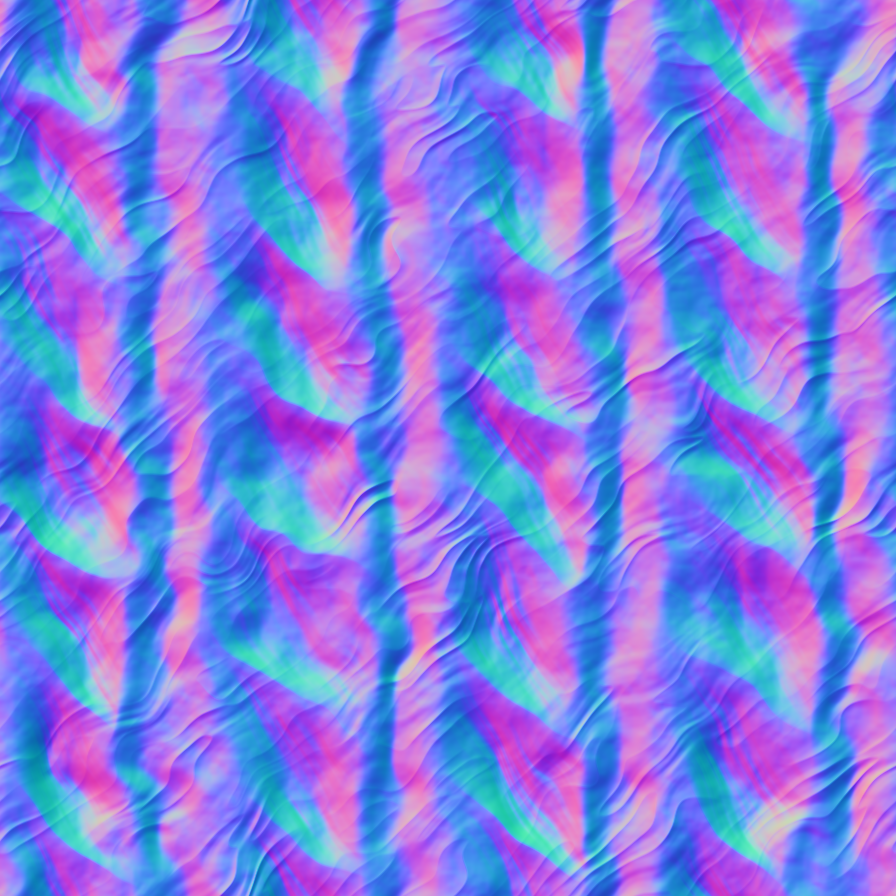
Write a Shadertoy shader that draws this texture map.

```glsl
const float COLUMNS = 4.0;
const float ROWS = 6.0;
const float COLUMN_OFFSET = 0.04;   // in columns
const float ROW_OFFSET = 0.20;      // in rows
const float GROOVE = 0.60;          // split between slanted leg and smooth leg
const float LEG_HEIGHT = 0.045;
const float LEG_BASE = 0.015;
const float SIDE_HEIGHT = 0.036;
const float LUMP_HEIGHT = 0.008;
const float FIBRE_HEIGHT = 0.0052;
const float FIBRE_COUNT = 44.0;
const float FIBRE_TILT = -7.3;
const float WRINKLE_HEIGHT = 0.0042;
const float GRAIN_HEIGHT = 0.0017;
const float SAMPLE_STEP = 0.0016;   // slope sampling distance
const float PI = 3.14159265;

float hash(vec2 p) {
    vec3 a = fract(p.xyx * vec3(0.1031, 0.1030, 0.0973));
    a += dot(a, a.yzx + 33.33);
    return fract((a.x + a.y) * a.z);
}

// Value noise that wraps after a whole number of cells
float noise(vec2 p, vec2 period) {
    vec2 i = floor(p);
    vec2 f = p - i;
    f = f * f * f * (f * (f * 6.0 - 15.0) + 10.0);
    vec2 lo = mod(i, period);
    vec2 hi = mod(i + 1.0, period);
    return mix(mix(hash(lo), hash(vec2(hi.x, lo.y)), f.x),
               mix(hash(vec2(lo.x, hi.y)), hash(hi), f.x), f.y);
}

float tiledNoise(vec2 p, float cells) {
    return noise(p * cells, vec2(cells));
}

// Short wrinkles rising to the right, sheared by one whole turn
float wrinkles(vec2 p) {
    vec2 q = p + 0.035 * vec2(tiledNoise(p, 16.0), tiledNoise(p + 0.43, 19.0));
    vec2 slanted = vec2(q.x + q.y, q.y);
    float broad = noise(slanted * vec2(38.0, 17.0), vec2(38.0, 17.0));
    float thin = noise(slanted * vec2(71.0, 37.0), vec2(71.0, 37.0));
    return abs(2.0 * broad - 1.0) + 0.5 * thin;
}

// Rounded strand: long upper slope, short lower slope, narrow valley
float strand(float s) {
    return pow(max(sin(PI * pow(fract(s), 1.25)), 0.0), 1.3);
}

float knitHeight(vec2 p) {
    // Uneven hand-made grid
    float swayX = 0.17 * (tiledNoise(p, 7.0) - 0.5)
                + 0.08 * (tiledNoise(p + 0.37, 23.0) - 0.5);
    float swayY = 0.22 * (tiledNoise(p + 0.61, 6.0) - 0.5)
                + 0.10 * (tiledNoise(p + 0.13, 21.0) - 0.5);
    float x = p.x * COLUMNS + COLUMN_OFFSET + swayX;
    float column = mod(floor(x), COLUMNS);
    float u = fract(x);
    float y = p.y * ROWS - ROW_OFFSET + swayY
            + 0.16 * (hash(vec2(column, 9.0)) - 0.5);

    // Slanted leg, running down to the right and flattening out
    float s = y - 1.75 * u + 0.85 * u * u;
    float row = mod(floor(s), ROWS);
    float size = 0.85 + 0.3 * hash(vec2(column + 11.0, row + 3.0));
    float legMask = smoothstep(0.0, 0.30, u) * (1.0 - smoothstep(0.40, 0.70, u));
    float body = strand(s);
    float h = legMask * (LEG_BASE + LEG_HEIGHT * size * body);

    // Smooth leg: left flank, longer right flank, faint cross folds
    float v = clamp((u - GROOVE) / (1.0 - GROOVE), 0.0, 1.0);
    float sideMask = smoothstep(0.0, 0.55, v) * (1.0 - smoothstep(0.35, 1.0, v));
    float fold = strand(y + 0.9 * v);
    h += sideMask * SIDE_HEIGHT * (0.9 + 0.35 * fold);

    // Fibres combed along each slanted leg
    float patchy = 0.4 + 1.1 * tiledNoise(p + 0.29, 13.0);
    float across = FIBRE_COUNT * p.x + FIBRE_TILT * fract(s);
    vec2 thick = vec2(FIBRE_COUNT, 10.0);
    vec2 fine = vec2(2.0 * FIBRE_COUNT, 22.0);
    float combed = noise(vec2(across, p.y * thick.y), thick)
                 + 0.4 * noise(vec2(2.0 * across, p.y * fine.y), fine);
    h += FIBRE_HEIGHT * combed * patchy * legMask * smoothstep(0.0, 0.5, body);

    // Wrinkles on the smooth leg, lumps and grain everywhere
    h += WRINKLE_HEIGHT * wrinkles(p) * patchy * (1.0 - 0.65 * legMask);
    h += LUMP_HEIGHT * tiledNoise(p, 15.0);
    h += GRAIN_HEIGHT * (tiledNoise(p, 61.0) + 0.5 * tiledNoise(p, 113.0));
    return h;
}

void mainImage(out vec4 fragColor, in vec2 fragCoord) {
    vec2 p = fragCoord / iResolution.xy;
    p.y = 1.0 - p.y;   // rows count downward, green faces down

    // Surface slope to encoded normal
    vec2 e = vec2(SAMPLE_STEP, 0.0);
    vec2 slope = vec2(knitHeight(p + e.xy) - knitHeight(p - e.xy),
                      knitHeight(p + e.yx) - knitHeight(p - e.yx))
               / (2.0 * SAMPLE_STEP);
    vec3 normal = normalize(vec3(-slope, 1.0));
    fragColor = vec4(0.5 + 0.5 * normal, 1.0);
}
```
